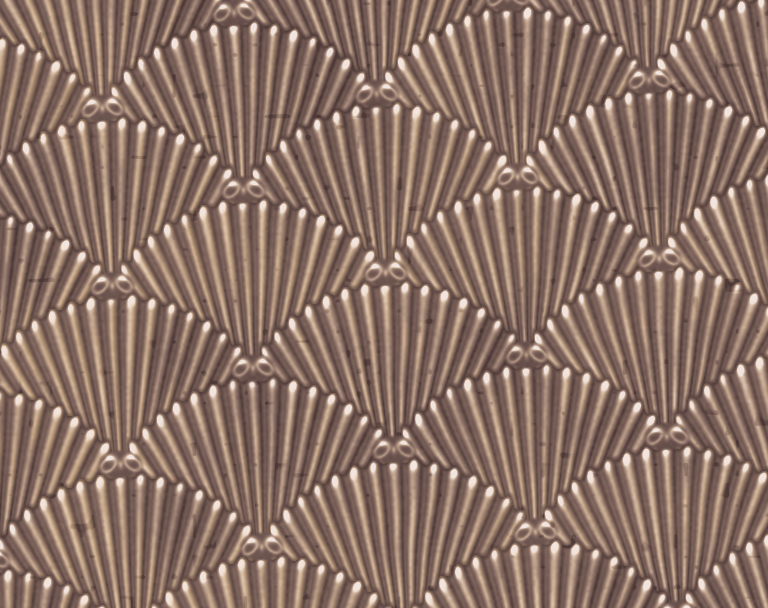
A WebGL 1 fragment shader for this pattern:

```glsl
precision highp float;
uniform vec2 u_resolution;

// Layout, in canvas widths
const vec2 CENTER = vec2(0.501, 0.443);
const float TILT = 0.051;
const float PERIOD = 0.3565;    // distance between fans in a row
const float ROW = 0.116;        // distance between staggered rows
const float RADIUS = 0.2125;    // fan height
const float FOCUS = 0.125;      // depth below the apex where ribs converge
const float RIB_ANGLE = 0.08;
const float SCALLOP = 0.0035;

// Relief and wear
const float BASE_TONE = 0.33;
const float RIDGE_LIGHT = 0.42;
const float GROOVE_DARK = 0.26;
const float EDGE_TONE = 0.08;
const float WEAR = 0.16;

const vec3 SHADOW = vec3(0.30, 0.22, 0.21);
const vec3 DARK = vec3(0.40, 0.31, 0.29);
const vec3 MAUVE = vec3(0.49, 0.39, 0.36);
const vec3 TAN = vec3(0.60, 0.49, 0.44);
const vec3 BRASS = vec3(0.66, 0.54, 0.40);
const vec3 LIGHT = vec3(0.76, 0.65, 0.56);
const vec3 GLINT = vec3(0.95, 0.90, 0.88);

float hash(vec2 p) {
  vec3 v = fract(p.xyx * vec3(0.1031, 0.1030, 0.0973));
  v += dot(v, v.yzx + 33.33);
  return fract((v.x + v.y) * v.z);
}

float noise(vec2 p) {
  vec2 i = floor(p), f = fract(p);
  f = f * f * (3.0 - 2.0 * f);
  return mix(mix(hash(i), hash(i + vec2(1.0, 0.0)), f.x),
             mix(hash(i + vec2(0.0, 1.0)), hash(i + 1.0), f.x), f.y);
}

float bump(float x, float width) {
  return exp(-x * x / (width * width));
}

// Rib coordinate: whole numbers lie on the ridges
float ribAt(vec2 o) {
  return atan(o.x, o.y + FOCUS) / RIB_ANGLE;
}

// Signed distance inside the scalloped rim of a fan
float insideFan(vec2 o) {
  return RADIUS + SCALLOP * cos(6.2832 * ribAt(o)) - length(o);
}

vec3 metal(float tone) {
  vec3 c = mix(SHADOW, DARK, clamp(tone / 0.15, 0.0, 1.0));
  c = mix(c, MAUVE, clamp((tone - 0.15) / 0.20, 0.0, 1.0));
  c = mix(c, TAN, clamp((tone - 0.35) / 0.20, 0.0, 1.0));
  c = mix(c, LIGHT, clamp((tone - 0.55) / 0.20, 0.0, 1.0));
  return mix(c, GLINT, clamp((tone - 0.75) / 0.25, 0.0, 1.0));
}

void main() {
  vec2 p = gl_FragCoord.xy / u_resolution.x;
  vec2 d = p - CENTER;
  float c = cos(TILT), s = sin(TILT);
  vec2 q = vec2(c * d.x + s * d.y, c * d.y - s * d.x);
  q += 0.0025 * (vec2(noise(p * 14.0), noise(p * 14.0 + 40.0)) - 0.5);

  // Lower fans overlap the rows above them
  float row0 = floor(q.y / ROW);
  float gap = 1.0, inside = 0.0;
  bool found = false;
  vec2 o = vec2(0.0), fan = vec2(0.0), knot = vec2(1.0);
  for (int k = -2; k <= 2; k++) {
    float row = row0 + float(k);
    float shift = 0.5 * mod(row, 2.0);
    float column = floor(q.x / PERIOD - shift + 0.5);
    vec2 offset = q - vec2((column + shift) * PERIOD, row * ROW);
    if (length(offset) < length(knot)) knot = offset;
    float depth = insideFan(offset);
    if (!found && depth > 0.0) {
      found = true;
      o = offset;
      inside = depth;
      fan = vec2(column, row);
    } else if (!found) {
      gap = min(gap, -depth);
    }
  }

  // Rounded ribs with a lit left flank and a shaded right groove
  float rib = ribAt(o);
  float id = floor(rib + 0.5);
  float t = rib - id;
  float chance = hash(vec2(id, 7.0) + fan * vec2(31.0, 17.0) + 200.0);
  float streak = noise(vec2(rib * 3.0 + fan.x * 19.0, length(o) * 22.0 + fan.y * 7.0) + 300.0);
  float ridge = bump(t + 0.08, 0.15 + 0.07 * chance);
  float tone = BASE_TONE + RIDGE_LIGHT * ridge * (0.70 + 0.55 * streak);
  tone -= GROOVE_DARK * bump(t - 0.30, 0.13) + 0.10 * bump(t + 0.38, 0.09);
  tone += 0.10 * ridge * (chance - 0.5) - 0.03 * sign(o.x) * smoothstep(0.0, 0.1, abs(o.x));
  tone += 0.13 * ridge * exp(-inside / 0.025);

  // Dark rim and shadow, then a glint on each rib tip
  tone = mix(EDGE_TONE, tone, smoothstep(0.0, 0.006, inside));
  tone = mix(EDGE_TONE, tone, smoothstep(-0.002, 0.008, gap));
  float across = (t + 0.06) * RIB_ANGLE * length(o + vec2(0.0, FOCUS));
  float bead = bump(across, 0.0048) * bump(inside - 0.008, 0.0065);
  tone += bead * (0.40 + 0.45 * chance);

  // Paired loops and a drop at each meeting point
  vec2 m = vec2(abs(knot.x), knot.y + 0.006);
  vec2 loopPos = m - vec2(0.016, 0.0);
  loopPos = vec2(0.8 * loopPos.x - 0.6 * loopPos.y, 0.6 * loopPos.x + 0.8 * loopPos.y);
  float oval = length(loopPos / vec2(1.5, 0.9));
  float knotMask = 1.0 - smoothstep(0.016, 0.023, length(m * vec2(0.7, 1.1)));
  float knotTone = 0.18 + 0.50 * bump(oval - 0.0075, 0.0028);
  knotTone += 0.60 * bump(length(m - vec2(0.014, 0.010)), 0.006);
  knotTone += 0.55 * bump(length(m * vec2(1.3, 0.8)), 0.0045);
  tone = mix(tone, knotTone, knotMask);

  // Uneven polish, fine grain and warm brass patches
  float patches = noise(p * 9.0 + 60.0);
  float grain = noise(p * 230.0);
  tone += WEAR * (0.6 * (patches - 0.5) + 0.5 * (grain - 0.5));
  tone -= 0.20 * smoothstep(0.88, 0.97, noise(p * 75.0 + 90.0));
  vec3 color = metal(tone);
  float warmth = bump(t - 0.04, 0.20) * smoothstep(0.25, 0.75, 0.5 * streak + 0.5 * patches);
  warmth *= (1.0 - 0.45 * p.x) * (1.0 - bead) * (1.0 - knotMask);
  color = mix(color, BRASS * (0.75 + 0.5 * tone), 0.65 * warmth);
  gl_FragColor = vec4(clamp(color, 0.0, 1.0), 1.0);
}
```
